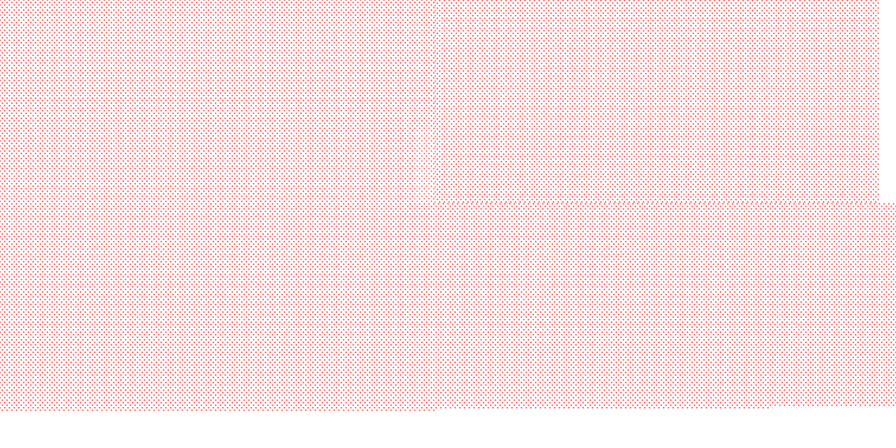
Give the GLSL for this pattern, as a Shadertoy shader.

```glsl
// Fine red halftone dots in two interleaved grids on white, with a ragged lower
// edge, a blank upper right strip and a slight slip between printed panels.
// Each pixel averages several samples with a tent filter to keep dots smooth.

const vec2 REPEATS = vec2(189.0, 89.0);   // across and down
const float DOT_RADIUS = 0.00164;         // in canvas heights
const vec3 PAPER = vec3(1.0);
const vec3 INK = vec3(1.0, 0.15, 0.16);
const float SEAM_X = 0.970;
const float SEAM_Y = 0.547;

float hash(vec2 p) {
    vec3 q = fract(p.xyx * 0.1031);
    q += dot(q, q.yzx + 33.33);
    return fract((q.x + q.y) * q.z);
}

// One grid of discs, with a small change of size from dot to dot.
float dotGrid(vec2 p, vec2 pitch, vec2 phase, float radius, float soft) {
    vec2 cell = p / pitch + phase;
    vec2 offset = (fract(cell) - 0.5) * pitch;
    float r = radius * mix(0.97, 1.03, hash(floor(cell)));
    return 1.0 - smoothstep(r - soft, r + soft, length(offset));
}

// Two grids half a pitch apart form the staggered pattern.
float staggeredDots(vec2 p, vec2 pitch, vec2 phase, float radius, float soft) {
    return max(dotGrid(p, pitch, phase, radius, soft),
               dotGrid(p, pitch, phase + 0.5, radius, soft));
}

// Printed area: stepped lower edge and a notch at the upper right.
float printMask(vec2 p) {
    float lowerEdge = 0.083 + 0.005 * step(SEAM_X, p.x) + 0.003 * step(1.724, p.x);
    float notch = step(1.961, p.x) * step(SEAM_Y, p.y);
    return step(lowerEdge, p.y) * (1.0 - notch);
}

// The upper right panel is slightly out of register.
vec2 panelPhase(vec2 p) {
    return vec2(0.25, 0.12) * step(SEAM_X, p.x) * step(SEAM_Y, p.y);
}

// A faint lighter lane runs beside the seam.
float laneScale(vec2 p) {
    float across = step(0.925, p.x) * step(p.x, SEAM_X);
    float along = step(SEAM_Y, p.y) * step(p.y, 0.714);
    return 1.0 - 0.10 * across * along;
}

float inkAt(vec2 p, vec2 pitch, float soft) {
    float radius = DOT_RADIUS * laneScale(p);
    return printMask(p) * staggeredDots(p, pitch, panelPhase(p), radius, soft);
}

void mainImage(out vec4 fragColor, in vec2 fragCoord) {
    float pixel = 1.0 / iResolution.y;
    vec2 canvas = vec2(2.0, 1.0);
    vec2 pitch = canvas / REPEATS;

    // Tent-weighted samples across the pixel footprint.
    float ink = 0.0;
    float total = 0.0;
    for (int j = -2; j <= 2; j++) {
        for (int i = -2; i <= 2; i++) {
            vec2 shift = vec2(i, j) * 0.4;
            vec2 tent = 1.0 - abs(shift);
            float weight = tent.x * tent.y;
            ink += weight * inkAt((fragCoord + shift) * pixel, pitch, 0.2 * pixel);
            total += weight;
        }
    }
    fragColor = vec4(mix(PAPER, INK, ink / total), 1.0);
}
```
